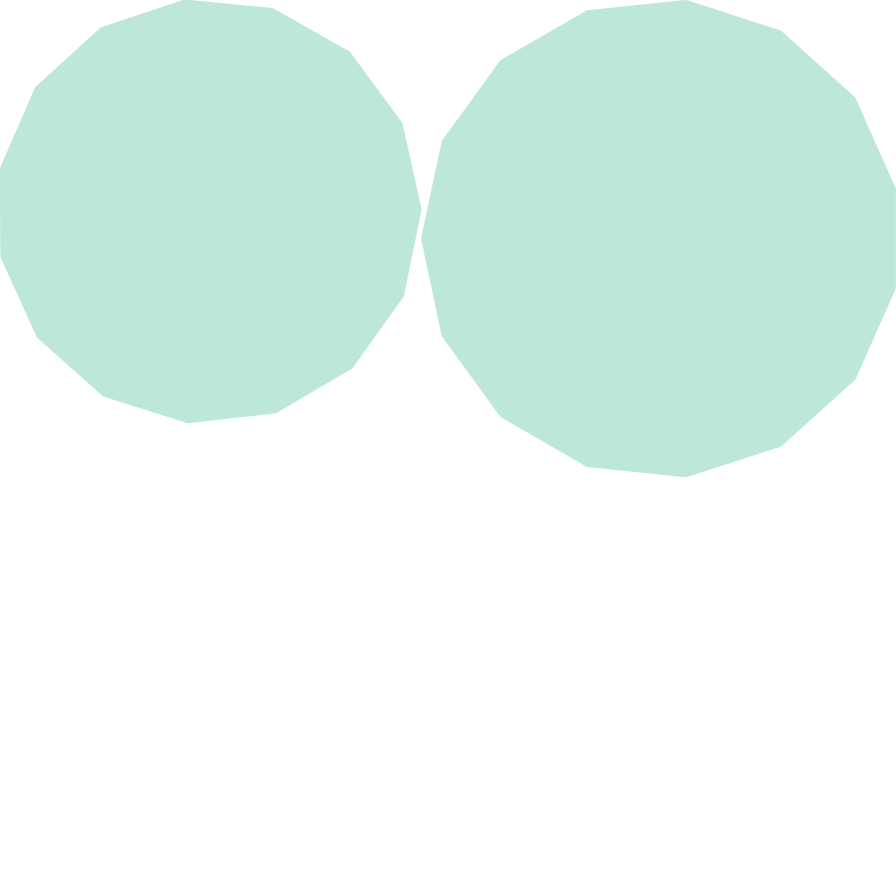
A WebGL 2 fragment shader for this background:

```glsl
#version 300 es
precision highp float;

uniform vec2 u_resolution;
out vec4 fragColor;

// Signed distance to the sides of a regular polygon with one corner at the given angle
float polygonDistance(vec2 p, float sides, float circumradius, float cornerAngle) {
    float sector = 6.283185 / sides;
    float angle = mod(atan(p.y, p.x) - cornerAngle, sector) - 0.5 * sector;
    return length(p) * cos(angle) - circumradius * cos(0.5 * sector);
}

void main() {
    vec2 uv = gl_FragCoord.xy / u_resolution.y;
    float pixel = 1.0 / u_resolution.y;

    // Two fifteen-sided discs, corners facing each other
    float left = polygonDistance(uv - vec2(0.2327, 0.7643), 15.0, 0.2378, 0.0075);
    float right = polygonDistance(uv - vec2(0.7378, 0.7337), 15.0, 0.2679, 3.141593);
    float coverage = clamp(0.5 - min(left, right) / pixel, 0.0, 1.0);

    vec3 white = vec3(1.0);
    vec3 mint = vec3(0.741, 0.910, 0.851);
    fragColor = vec4(mix(white, mint, coverage), 1.0);
}
```
